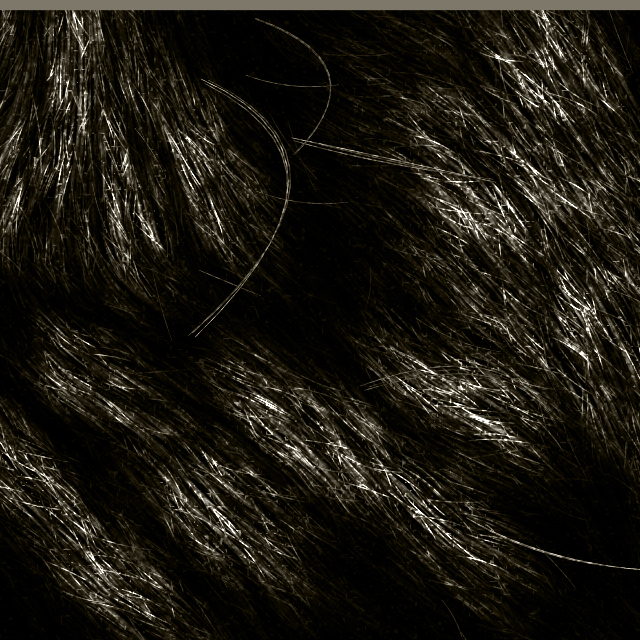
Reproduce this texture procedurally as a WebGL 2 fragment shader.

```glsl
#version 300 es
precision highp float;
// Dark olive fur: lit tufts of fine glossy hair, curled stray hairs, deep shadow and a pale top strip.
uniform vec2 u_resolution;
out vec4 fragColor;

const int TUFT_COUNT = 12, STRANDS_PER_CELL = 24, STRAY_COUNT = 34;
const float CELL = 0.065;

// Each tuft: centre x, centre y, half length, half width.
const vec4 TUFTS[TUFT_COUNT] = vec4[](
    vec4(0.09, 0.82, 0.20, 0.15), vec4(0.32, 0.74, 0.15, 0.06), vec4(0.21, 0.67, 0.13, 0.06),
    vec4(0.84, 0.61, 0.32, 0.15), vec4(0.88, 0.86, 0.20, 0.09), vec4(0.14, 0.41, 0.10, 0.06),
    vec4(0.04, 0.26, 0.15, 0.05), vec4(0.46, 0.33, 0.15, 0.06), vec4(0.34, 0.22, 0.16, 0.08),
    vec4(0.65, 0.22, 0.19, 0.07), vec4(0.73, 0.38, 0.15, 0.08), vec4(0.18, 0.10, 0.17, 0.06));

vec2 hash2(vec2 p) {
    vec3 q = fract(p.xyx * vec3(0.1031, 0.1030, 0.0973));
    q += dot(q, q.yzx + 33.33);
    return fract((q.xx + q.yz) * q.zy);
}
float noise(vec2 p) {
    vec2 i = floor(p), f = fract(p);
    f = f * f * (3.0 - 2.0 * f);
    float low = mix(hash2(i).x, hash2(i + vec2(1, 0)).x, f.x);
    float high = mix(hash2(i + vec2(0, 1)).x, hash2(i + vec2(1, 1)).x, f.x);
    return mix(low, high, f.y);
}
vec2 direction(float angle) { return vec2(cos(angle), sin(angle)); }
float cross2(vec2 a, vec2 b) { return a.x * b.y - a.y * b.x; }

// Angle in which the fur lies.
float flowAngle(vec2 p) {
    float crown = (1.0 - smoothstep(0.33, 0.50, p.x)) * smoothstep(0.48, 0.68, p.y);
    vec2 swirl = (p - vec2(0.73, 0.38)) / 0.13;
    float angle = -0.72 - crown * (1.2 - 2.0 * p.x) + 0.45 * exp(-dot(swirl, swirl));
    return angle - 0.3 * smoothstep(0.75, 1.0, p.x) + 0.6 * (noise(p * 5.0 + 3.0) - 0.5);
}

// Light falling on the tufts.
float tuftLight(vec2 p) {
    float light = 0.0;
    for (int i = 0; i < TUFT_COUNT; i++) {
        vec2 along = direction(flowAngle(TUFTS[i].xy)), d = p - TUFTS[i].xy;
        vec2 q = vec2(dot(d, along), cross2(along, d)) / TUFTS[i].zw;
        light = max(light, exp(-pow(dot(q, q), 1.5)));
    }
    return light;
}

// Noise smeared along the flow: x holds fine streaks, y holds wide clumps.
vec2 smearedFur(vec2 p) {
    vec2 sum = vec2(0.0);
    for (int side = -1; side <= 1; side += 2) {
        vec2 q = p;
        for (int i = 0; i < 12; i++) {
            q += direction(flowAngle(q)) * 0.0035 * float(side);
            sum += vec2(noise(q * 290.0), noise(q * 52.0 + 7.0));
        }
    }
    return clamp(0.5 + (sum / 24.0 - 0.5) * vec2(6.5, 2.6), 0.0, 1.0);
}

// Brightest of the short bent hairs scattered in the neighbouring cells.
float strands(vec2 p, float pixel) {
    float best = 0.0;
    for (int k = 0; k < 9; k++) {
        vec2 cell = floor(p / CELL) + vec2(k % 3, k / 3) - 1.0;
        float flow = flowAngle((cell + 0.5) * CELL);
        for (int i = 0; i < STRANDS_PER_CELL; i++) {
            vec2 seed = cell + 40.0 + float(i) * vec2(37.0, 71.0);
            vec2 place = hash2(seed), look = hash2(seed + 217.0), d = p - (cell + place) * CELL;
            vec2 along = direction(flow + (place.x + look.y - 1.0) * 0.7);
            float x = dot(d, along), halfLength = mix(0.012, 0.062, look.y);
            float y = cross2(along, d) + (place.y - 0.5) * 6.0 * x * x;
            float taper = 1.0 - smoothstep(0.3, 1.0, abs(x) / halfLength);
            float body = 1.0 - smoothstep(0.0003, 0.0008 + pixel * 0.6, abs(y));
            best = max(best, body * taper * (0.06 + 0.85 * pow(look.x, 2.7)));
        }
    }
    return best;
}

// A long hair along a quadratic curve, thinning at both ends.
float curl(vec2 p, vec2 a, vec2 b, vec2 c, float width, float pixel) {
    float ink = 0.0;
    vec2 from = a;
    for (int i = 1; i <= 14; i++) {
        float t = float(i) / 14.0, w = width * (0.3 + 2.8 * t * (1.0 - t));
        vec2 to = mix(mix(a, b, t), mix(b, c, t), t), edge = to - from;
        float h = clamp(dot(p - from, edge) / dot(edge, edge), 0.0, 1.0);
        ink = max(ink, 1.0 - smoothstep(w * 0.3, w + pixel * 0.6, length(p - from - edge * h)));
        from = to;
    }
    return ink;
}
// Three thin hairs that run almost together.
float lock(vec2 p, vec2 a, vec2 b, vec2 c, float spread, float pixel) {
    float best = 0.0;
    for (int i = 0; i < 3; i++) {
        vec2 shift = (hash2(vec2(i, 5)) - 0.5) * spread, turn = (hash2(vec2(i, 8)) - 0.5) * spread;
        best = max(best, curl(p, a + shift, b + turn * 2.0, c - shift, 0.0009, pixel) * (1.0 - 0.25 * float(i)));
    }
    return best;
}
float strayHairs(vec2 p, float pixel) {
    float best = 0.0;
    for (int i = 0; i < STRAY_COUNT; i++) {
        vec2 start = hash2(vec2(i, 11)), look = hash2(vec2(i, 29));
        float reach = mix(0.05, 0.16, look.x), angle = flowAngle(start) + (look.y - 0.5) * 1.6;
        if (distance(p, start) > reach * 1.1) continue;
        vec2 bend = start + direction(angle) * reach * 0.5;
        vec2 end = bend + direction(angle + (look.x - 0.5) * 1.2) * reach * 0.5;
        best = max(best, curl(p, start, bend, end, 0.0006, pixel) * mix(0.08, 0.32, look.y));
    }
    return best;
}

void main() {
    vec2 p = gl_FragCoord.xy / u_resolution.y;
    float pixel = 1.0 / u_resolution.y;
    vec2 fur = smearedFur(p);
    // Grain breaks the hairs into glints
    float glint = smoothstep(0.1, 0.95, 0.65 * noise(p * 290.0) + 0.35 * noise(p.yx * 130.0));
    float light = tuftLight(p) * mix(0.3, 1.15, smoothstep(0.15, 0.75, fur.y)) + 0.04 * fur.y;
    float tone = light * (0.42 * fur.x * fur.x * (0.3 + glint) + strands(p, pixel) * (0.22 + 1.7 * glint));
    tone += (light + 0.08) * 0.5 * smoothstep(0.8, 1.0, noise(p * 240.0 + 9.0));
    // Loose hairs and large curls
    float loose = strayHairs(p, pixel);
    loose = max(loose, 0.55 * lock(p, vec2(0.32, 0.87), vec2(0.60, 0.745), vec2(0.30, 0.48), 0.014, pixel));
    loose = max(loose, 0.36 * lock(p, vec2(0.40, 0.97), vec2(0.60, 0.90), vec2(0.46, 0.76), 0.003, pixel));
    loose = max(loose, 0.60 * lock(p, vec2(0.46, 0.78), vec2(0.60, 0.75), vec2(0.77, 0.72), 0.010, pixel));
    loose = max(loose, 0.65 * lock(p, vec2(0.73, 0.19), vec2(0.85, 0.12), vec2(1.01, 0.11), 0.002, pixel));
    loose = max(loose, 0.42 * lock(p, vec2(0.57, 0.39), vec2(0.80, 0.47), vec2(0.86, 0.35), 0.016, pixel));
    tone = max(tone, loose * (0.4 + 1.0 * glint));
    // Olive toning, then the strip along the top
    vec3 color = max(tone + vec3(0.02, 0.0, -0.06) * smoothstep(0.0, 0.06, tone), 0.0);
    float strip = smoothstep(-0.5, 0.5, (p.y - 0.984) / pixel);
    fragColor = vec4(mix(color, vec3(0.49, 0.47, 0.41), strip), 1.0);
}
```
